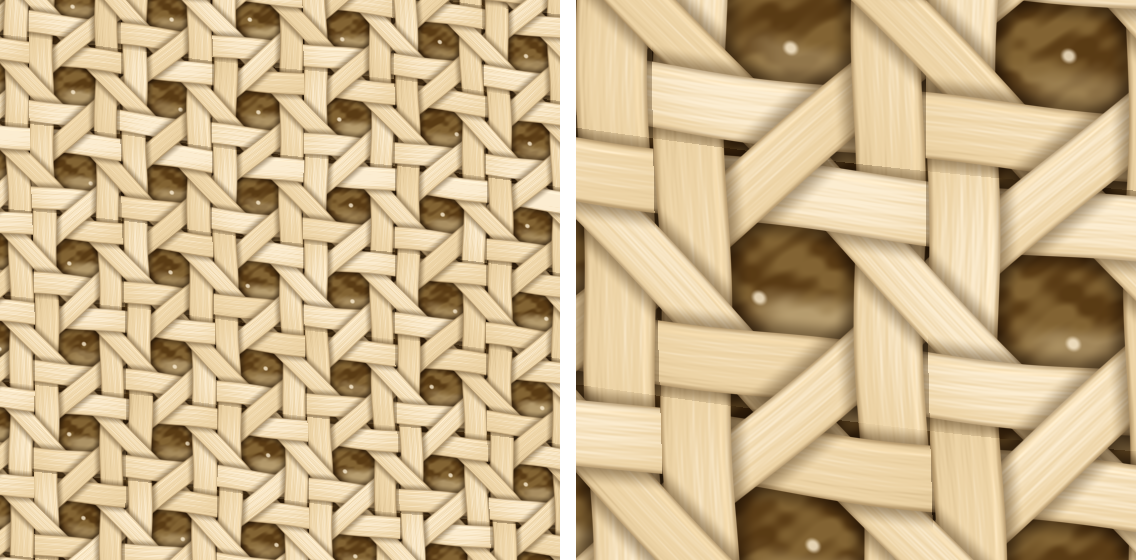
Left: the whole. Right: its middle third, enlarged.
Reproduce this texture procedurally as a Shadertoy shader.

```glsl
// Woven rattan cane webbing: paired uprights and crossbars laced with two diagonals around dark holes.
#define CELL vec2(0.162, 0.154)
#define HOLE_CENTER vec2(0.4635, 0.4987)
#define SKEW vec2(0.012, 0.115)
#define PAIR_OFFSET vec2(0.145, 0.17)
#define HALF_WIDTH vec2(0.128, 0.126)
#define DIAGONAL_HALF_WIDTH 0.108
#define SHADOW 0.36
#define SHEEN_HEIGHT 0.76

const vec3 DARK = vec3(0.35, 0.23, 0.08);
const vec3 BROWN = vec3(0.51, 0.39, 0.20);
const vec3 DUSTY = vec3(0.72, 0.62, 0.44);
const vec3 SHADE = vec3(0.83, 0.72, 0.53);
const vec3 CANE = vec3(0.93, 0.83, 0.65);
const vec3 LIGHT = vec3(0.99, 0.93, 0.82);

float hash(vec2 p) {
    return fract(sin(dot(p, vec2(127.1, 311.7))) * 4375.85);
}

// Layered sines, drifting between about -1 and 1
float waves(vec2 p) {
    return 0.5 * sin(p.x + 1.7 * sin(p.y * 0.8))
         + 0.3 * sin(p.y * 2.1 + 1.3 * sin(p.x * 1.9))
         + 0.2 * sin(p.x * 4.3 - p.y * 3.1);
}

// Backdrop seen through the hole: brown gloom, a dusty patch and a bright speck
vec3 holeColor(vec2 g) {
    vec2 id = floor(g), q = fract(g) - 0.5;
    float r = hash(id + 3.7);
    float gloom = waves(q * vec2(13.0, 19.0) + r * 40.0);
    vec3 col = mix(DARK, BROWN, smoothstep(-0.6, 0.6, gloom));
    float edge = q.y + 0.06 - 0.25 * (r - 0.5) * q.x + 0.03 * gloom;
    float patchMask = smoothstep(0.05, -0.05, edge) * smoothstep(-0.25, 0.0, q.x);
    col = mix(col, DUSTY, patchMask * (0.45 + 0.55 * r));
    vec2 speck = vec2(hash(id), hash(id + 9.1)) * vec2(0.3, 0.16) - vec2(0.12, 0.13);
    return mix(col, LIGHT, 0.8 * smoothstep(0.035, 0.012, length(q - speck)));
}

// Lays one strip over the colour beneath; along counts visible segments
vec3 layStrip(vec3 under, float d, float halfWidth, float along, float id, float tone, float px) {
    float r = hash(vec2(id, floor(along)));
    d += 0.010 * sin(along * 5.1 + id * 2.3);
    halfWidth *= 0.95 + 0.1 * hash(vec2(id, 5.3));
    float a = d / halfWidth, rim = abs(a);

    // Fibres, blotches and the rise between two hidden ends
    float fibre = waves(vec2(a * 13.0 + id * 3.0, along * 3.0 + r * 20.0));
    float fine = sin(a * 37.0 + 3.0 * sin(along * 4.0 + id)) * sin(along * 19.0 + a * 7.0 + r * 30.0);
    float crest = sin(3.14159 * fract(along));
    float t = tone + 0.30 * (r - 0.5) + 0.14 * fibre + 0.07 * fine
            + 0.24 * (crest - 0.6) + 0.10 * a - 0.16 * a * a;
    vec3 col = mix(SHADE, CANE, smoothstep(-0.05, 0.5, t));
    col = mix(col, LIGHT, smoothstep(0.45, 1.0, t));
    col *= 1.0 - vec3(0.20, 0.24, 0.30) * smoothstep(0.84, 1.0, rim);
    col += 0.035 * smoothstep(0.12, 0.0, abs(a - 0.72));

    // Soft contact shadow, then the strip itself
    float outside = abs(d) - halfWidth;
    under *= 1.0 - SHADOW * vec3(0.9, 1.0, 1.15) * smoothstep(0.075, -0.01, outside);
    return mix(under, col, smoothstep(px, -px, outside));
}

void mainImage(out vec4 fragColor, in vec2 fragCoord) {
    vec2 uv = fragCoord / iResolution.xy;
    float px = 0.8 / (CELL.y * iResolution.y);

    // Skewed lattice: pair crossings on whole numbers, holes on halves
    vec2 g = (uv - HOLE_CENTER + SKEW * (uv.yx - HOLE_CENTER.yx)) / CELL + 0.5;
    g += 0.015 * vec2(sin(g.y * 1.3 + g.x * 0.7), sin(g.x * 1.7 + g.y * 0.5));
    vec2 cell = floor(g + 0.5), p = g - cell;
    vec2 side = vec2(p.x < 0.0 ? -1.0 : 1.0, p.y < 0.0 ? -1.0 : 1.0);
    vec2 id = 2.0 * cell + side * 0.5;
    vec2 jitter = 0.03 * (vec2(hash(vec2(id.x, 1.0)), hash(vec2(id.y, 2.0))) - 0.5);
    vec2 d = p - side * PAIR_OFFSET - jitter;
    float rise = g.x - g.y, fall = g.x + g.y;
    float riseId = floor(rise), fallId = floor(fall);
    float sheen = (uv.y + SKEW.y * uv.x - SHEEN_HEIGHT) / 0.035;
    float barTone = 0.63 + 0.40 * exp(-sheen * sheen);

    // Each kind passes over the previous in a ring; the quadrant picks the lowest
    bool nearUpright = abs(p.y) > abs(p.x);
    bool uprightOnTop = side.x * side.y < 0.0;
    int lowest = uprightOnTop ? (nearUpright ? 3 : 2) : (nearUpright ? 0 : 1);

    vec3 col = holeColor(g);
    for (int i = 0; i < 4; i++) {
        int kind = (lowest + i) % 4;
        if (kind == 0)      // rising diagonal
            col = layStrip(col, (riseId + 0.5 - rise) * 0.7071, DIAGONAL_HALF_WIDTH,
                           (fall + 0.5 - riseId) * 0.5, riseId + 40.3, 0.55, px);
        else if (kind == 1) // upright
            col = layStrip(col, d.x, HALF_WIDTH.x, g.y - side.y * 0.0 - side.x * PAIR_OFFSET.y,
                           id.x + 80.1, 0.54, px);
        else if (kind == 2) // falling diagonal
            col = layStrip(col, (fall - fallId - 0.5) * 0.7071, DIAGONAL_HALF_WIDTH,
                           (rise - 0.5 - fallId) * 0.5, fallId + 120.7, 0.57, px);
        else                // crossbar
            col = layStrip(col, d.y, HALF_WIDTH.y, g.x + side.y * PAIR_OFFSET.x,
                           id.y + 160.9, barTone, px);
    }
    fragColor = vec4(clamp(col, 0.0, 1.0), 1.0);
}
```
